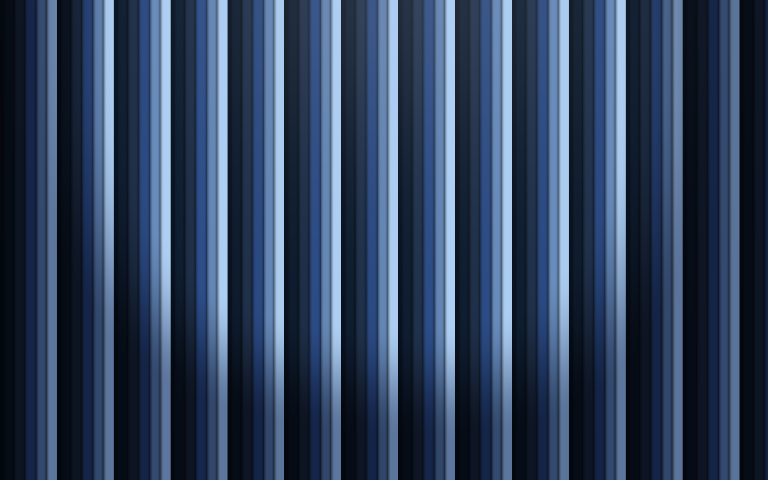
Reproduce this pattern procedurally as a WebGL 1 fragment shader.

```glsl
precision highp float;
// Vertical blue stripes in graded repeats that run from near black to pale blue.
// Each repeat is built from soft-edged bands with dark seams; a wide rounded pool
// of light falls from the top and leaves the sides and the bottom in shadow.

#define REPEATS 13.5
#define SEAM_WIDTH 0.028
#define SEAM_DEPTH 0.36
#define TINT_VARIATION 0.07
#define POOL_CENTER 0.48
#define POOL_HALF_WIDTH 0.38
#define POOL_DEPTH 0.79
#define POOL_SOFTNESS 0.15
#define HAZE_STRENGTH 0.20

uniform vec2 u_resolution;

float hash(float n) {
    return fract(sin(n * 12.9898) * 43758.5453);
}

// Antialiased step, with aa as half a pixel in repeat units.
float edge(float position, float t, float aa) {
    return smoothstep(position - aa, position + aa, t);
}

float seam(float position, float t) {
    float d = (t - position) / SEAM_WIDTH;
    return exp(-d * d);
}

// Five bands plus a narrow dark lip, ordered from dark to light.
vec3 stripes(float x, float aa) {
    float t = fract(x);
    float lip = edge(0.07, t, aa);
    float slate = edge(0.25, t, aa);
    float blue = edge(0.44, t, aa);
    float steel = edge(0.64, t, aa);
    float pale = edge(0.82, t, aa);
    float wrap = edge(1.0, t, aa);

    vec3 lipColor = vec3(0.035, 0.075, 0.135);
    vec3 color = mix(lipColor, vec3(0.055, 0.110, 0.185), lip);
    color = mix(color, vec3(0.120, 0.185, 0.285), slate);
    color = mix(color, vec3(0.170, 0.295, 0.520), blue);
    color = mix(color, vec3(0.400, 0.540, 0.725), steel);
    color = mix(color, vec3(0.675, 0.805, 0.945), pale);
    color = mix(color, lipColor, wrap);

    // Slight brightness change from band to band.
    float band = slate + blue + steel + pale;
    float tint = hash(floor(x) * 5.0 + floor(band + 0.5) + 1.0) - 0.5;
    color *= 1.0 + TINT_VARIATION * tint * (1.0 - 0.7 * pale);

    // Thin shadows where the bands meet.
    float seams = seam(0.25, t) + seam(0.44, t) + seam(0.64, t) + seam(0.82, t);
    seams += 0.5 * seam(0.07, t) + 0.6 * seam(0.0, t);
    return color * (1.0 - SEAM_DEPTH * min(seams, 1.0));
}

// Rounded light pool hanging from the top edge, a little deeper on the right.
float lightPool(vec2 uv) {
    float depth = POOL_DEPTH + 0.1 * (uv.x - 0.5);
    vec2 p = vec2(abs(uv.x - POOL_CENTER) / POOL_HALF_WIDTH, (1.0 - uv.y) / depth);
    float radius = pow(p.x * p.x * p.x + p.y * p.y * p.y, 1.0 / 3.0);
    return 1.0 - smoothstep(1.0 - POOL_SOFTNESS, 1.0 + POOL_SOFTNESS, radius);
}

void main() {
    vec2 uv = gl_FragCoord.xy / u_resolution;
    float aa = 0.5 * REPEATS / u_resolution.x;
    vec3 lit = stripes(uv.x * REPEATS, aa);

    // Shadow dims dark bands more than pale ones.
    vec3 dim = mix(vec3(0.40, 0.40, 0.43), vec3(0.54, 0.58, 0.66), lit.b);
    vec3 color = mix(lit * dim, lit, lightPool(uv));

    // Grey haze at the top centre.
    vec2 h = (uv - vec2(0.52, 1.05)) / vec2(0.27, 0.38);
    float haze = HAZE_STRENGTH * exp(-dot(h, h));
    color = mix(color, max(color, vec3(0.54, 0.58, 0.64)), haze);

    gl_FragColor = vec4(color, 1.0);
}
```
